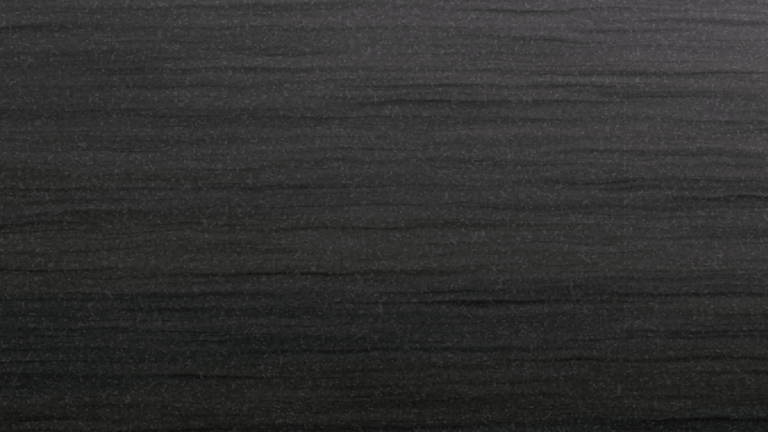
A Shadertoy shader for this texture:

```glsl
// Dark stained wood with fine horizontal grain, lit softly from the upper right.
// Stretched cellular noise makes the bands and fibres, scattered tapered strokes
// make the dark pores, and layered sines bend them all a little.

const float SHADE_BOTTOM = 0.124;   // brightness along the lower edge
const float LIGHT_UP     = 0.090;   // gain towards the top
const float LIGHT_CORNER = 0.118;   // extra gain towards the upper right
const float BAND_DEPTH   = 0.15;    // relative contrast of each layer
const float FIBRE_DEPTH  = 0.17;
const float PORE_DEPTH   = 0.30;
const float HAIR_DEPTH   = 0.22;
const float SPECKLE      = 0.054;   // absolute strength of the surface grain
const float GLINT        = 0.040;   // extra strength of the brightest grains
const float RAGGED       = 0.007;   // small wander of the grain lines

const vec2 BAND_FREQ    = vec2(0.7, 16.0);   // cells per canvas height
const vec2 FIBRE_FREQ   = vec2(5.0, 75.0);
const vec2 PORE_FREQ    = vec2(1.3, 22.0);
const vec2 HAIR_FREQ    = vec2(3.4, 50.0);
const vec2 RAGGED_FREQ  = vec2(13.0, 34.0);
const vec2 SPECKLE_FREQ = vec2(190.0, 215.0);

const vec3 TINT_DARK  = vec3(0.960, 1.030, 0.970);
const vec3 TINT_LIGHT = vec3(1.010, 0.985, 1.010);
const vec3 TINT_WARM  = vec3(0.006, 0.002, -0.005);

vec3 hash3(vec2 cell) {
    vec3 q = fract(vec3(cell.xyx) * vec3(0.1031, 0.1030, 0.0973));
    q += dot(q, q.yxz + 33.33);
    return fract((q.xxy + q.yzz) * q.zyx);
}

// Smooth cellular noise: random cell values blended by distance, 0 to 1.
float cellNoise(vec2 p) {
    vec2 cell = floor(p), f = p - cell;
    float total = 0.0, weight = 0.0;
    for (int j = -1; j <= 1; j++)
    for (int i = -1; i <= 1; i++) {
        vec2 offset = vec2(i, j);
        vec3 h = hash3(cell + offset + 71.0);
        vec2 d = offset + h.xy - f;
        float w = exp(-6.0 * dot(d, d));
        total += w * h.z;
        weight += w;
    }
    return total / weight;
}

// Scattered long strokes, tapered at the ends, crisper on the upper side.
float strokes(vec2 p) {
    vec2 cell = floor(p), f = p - cell;
    float dark = 0.0;
    for (int j = -1; j <= 1; j++)
    for (int i = -1; i <= 1; i++) {
        vec2 offset = vec2(i, j);
        vec3 h = hash3(cell + offset + 213.0);
        vec2 d = f - offset - h.xy;
        float halfLength = mix(0.5, 1.0, h.z);
        float taper = 1.0 - smoothstep(0.2, 1.0, abs(d.x) / halfLength);
        float width = mix(0.09, 0.20, fract(h.z * 7.3)) * (d.y > 0.0 ? 0.8 : 1.5);
        float strength = mix(0.35, 1.0, fract(h.z * 13.7));
        dark = max(dark, strength * taper * exp(-d.y * d.y / (width * width)));
    }
    return dark;
}

// Slow sag plus small ripples along the grain.
float grainBend(vec2 p) {
    return 0.007 * sin(1.9 * p.x + 2.3 * p.y + 0.6)
         + 0.0018 * sin(8.3 * p.x + 17.0 * p.y)
         + 0.0012 * sin(21.0 * p.x - 39.0 * p.y + 1.7)
         + RAGGED * (cellNoise(p * RAGGED_FREQ) - 0.5);
}

void mainImage(out vec4 fragColor, in vec2 fragCoord) {
    vec2 uv = fragCoord / iResolution.xy;
    vec2 p = fragCoord / iResolution.y;
    vec2 wood = p + vec2(0.0, grainBend(p));

    // Broad light
    float shade = SHADE_BOTTOM + LIGHT_UP * uv.y + LIGHT_CORNER * uv.x * uv.y;

    // Grain layers, washed out where the light is strongest
    float band = cellNoise(wood * BAND_FREQ) - 0.5;
    float fibre = cellNoise(wood * FIBRE_FREQ + 19.0) - 0.5;
    float relief = BAND_DEPTH * band + FIBRE_DEPTH * fibre
                 - PORE_DEPTH * strokes(wood * PORE_FREQ)
                 - HAIR_DEPTH * strokes(wood * HAIR_FREQ + 37.0);
    float clarity = mix(1.1, 0.5, uv.y * mix(0.5, 1.0, uv.x));
    shade *= 1.0 + clarity * relief;

    // Fine surface speckle with a few brighter grains
    float grain = cellNoise(p * SPECKLE_FREQ);
    shade += SPECKLE * (grain - 0.5) + GLINT * smoothstep(0.78, 1.0, grain);

    // Greenish darks, faintly violet lights, warm bands near the bottom
    vec3 color = shade * mix(TINT_DARK, TINT_LIGHT, smoothstep(0.09, 0.25, shade));
    color += TINT_WARM * smoothstep(-0.1, 0.3, band) * (1.0 - uv.y);

    fragColor = vec4(clamp(color, 0.0, 1.0), 1.0);
}
```
